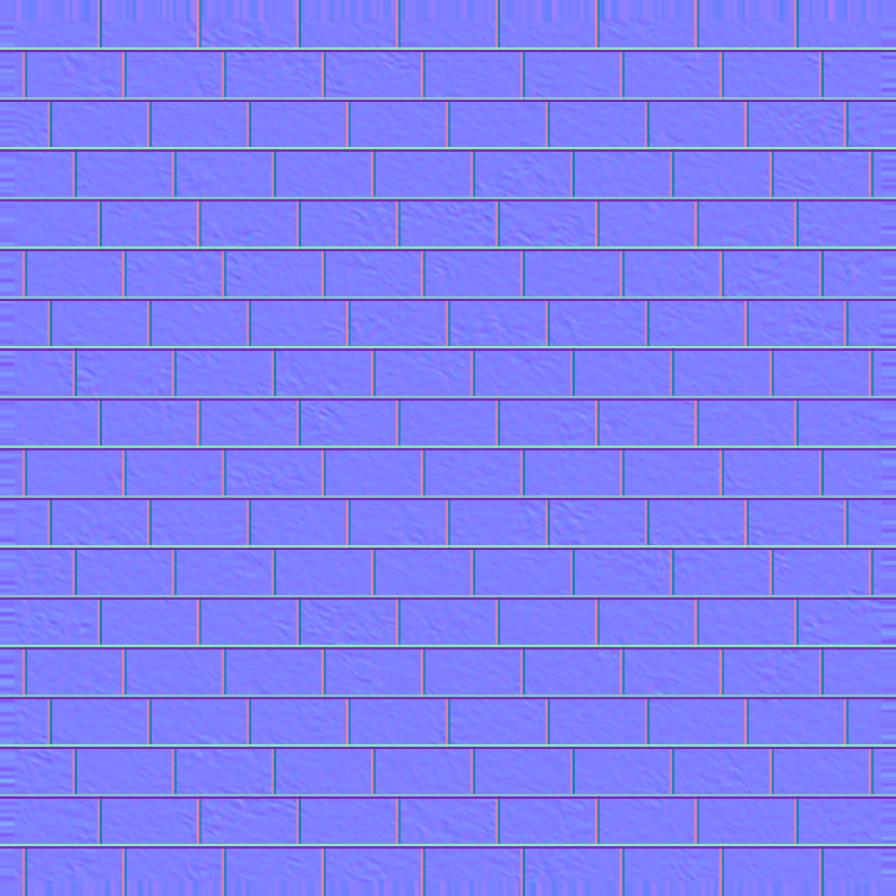
Reproduce this texture map procedurally as a Shadertoy shader.

```glsl
// Normal map of a brick wall: 9 bricks by 18 courses, each course shifted a
// quarter brick. Grooves are paired bevel bands from distances to the joints;
// the faces take their grain from the slope of layered value noise.

float hash(vec2 p) {
    vec3 q = fract(vec3(p.xyx) * 0.1031);
    q += dot(q, q.yzx + 33.33);
    return fract((q.x + q.y) * q.z);
}

float valueNoise(vec2 p) {
    vec2 cell = floor(p), f = fract(p);
    f = f * f * (3.0 - 2.0 * f);
    return mix(mix(hash(cell), hash(cell + vec2(1, 0)), f.x),
               mix(hash(cell + vec2(0, 1)), hash(cell + vec2(1, 1)), f.x), f.y);
}

// Plaster height; outside the inner area it is smeared to the canvas edge.
float plasterHeight(vec2 uv) {
    vec2 p = clamp(uv, vec2(0.016), vec2(0.984, 0.978));
    p += 0.006 * valueNoise(p * 45.0);
    vec2 grain = vec2(p.x - 0.5 * p.y, p.y + 0.4 * p.x);
    float wrinkle = 1.0 - abs(2.0 * valueNoise(grain * vec2(65, 120)) - 1.0);
    return 0.35 * wrinkle + 0.4 * valueNoise(grain * vec2(110, 160) + 7.0)
         + 0.3 * valueNoise(p * 240.0 + 19.0);
}

// Coverage of the bevel on either side of a joint.
float bevel(float d, float pixel) {
    return clamp((0.0012 - abs(abs(d) - 0.0015)) / pixel + 0.5, 0.0, 1.0);
}

// Joints on the outer rim of the canvas are left out.
float insideRim(float position) {
    return step(0.01, position) * step(position, 0.99);
}

void mainImage(out vec4 fragColor, in vec2 fragCoord) {
    vec2 uv = fragCoord / iResolution.xy;
    vec2 pixel = 1.0 / iResolution.xy;

    // Grain, rougher in scattered patches and along the smeared rim
    vec2 e = vec2(1.0 / 512.0, 0.0);
    vec2 slope = vec2(plasterHeight(uv + e.xy) - plasterHeight(uv - e.xy),
                      plasterHeight(uv + e.yx) - plasterHeight(uv - e.yx));
    float patches = smoothstep(0.5, 0.9, valueNoise(uv * vec2(22, 30) + 3.0));
    bool rim = uv.x < 0.016 || uv.x > 0.984 || uv.y < 0.016 || uv.y > 0.978;
    slope *= rim ? 0.75 : mix(0.17, 0.42, patches);
    vec3 color = 0.5 + 0.5 * normalize(vec3(-slope, 1.0));

    // Courses count downwards from the top
    float down = 1.0 - uv.y;
    float course = floor(down * 18.0);
    float along = uv.x * 9.0 - 0.25 * mod(course, 4.0);
    float dx = (fract(along + 0.5) - 0.5) / 9.0;
    float dy = (fract(down * 18.0 + 0.5) - 0.5) / 18.0;

    // Upright joints: pink on the left, teal on the right, uneven by column
    float column = floor((uv.x - dx) * 36.0 + 0.5);
    float tone = hash(vec2(column, 5.0));
    vec3 pink = mix(vec3(0.78, 0.5, 0.77), vec3(0.97, 0.5, 0.6), tone);
    vec3 teal = mix(vec3(0.08, 0.5, 0.65), vec3(0.22, 0.5, 0.75), tone);
    color = mix(color, dx < 0.0 ? pink : teal,
                bevel(dx, pixel.x) * insideRim(uv.x - dx));

    // Level joints: green above, purple below, green alternating in strength
    float joint = floor(down * 18.0 + 0.5);
    vec3 green = mix(vec3(0.5, 0.8, 0.73), vec3(0.5, 0.97, 0.63), mod(joint, 2.0));
    color = mix(color, dy < 0.0 ? green : vec3(0.5, 0.14, 0.69),
                bevel(dy, pixel.y) * insideRim(down - dy));

    fragColor = vec4(color, 1.0);
}
```
